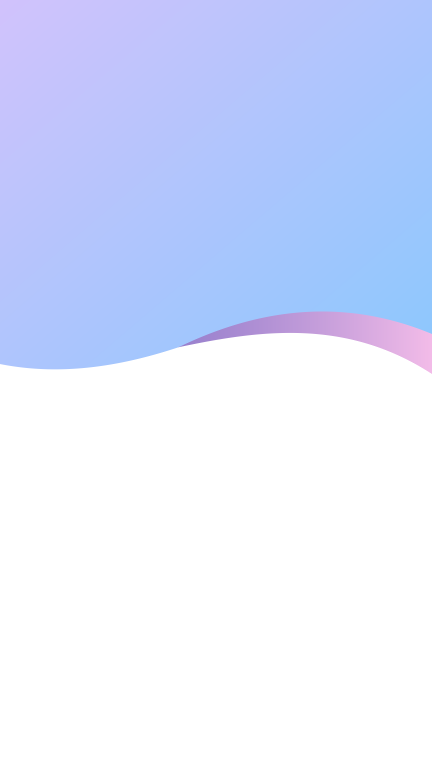
Reproduce this background procedurally as a WebGL 2 fragment shader.

```glsl
#version 300 es
precision highp float;
// Lilac-to-sky gradient above a white wave, with a tapering orchid ribbon on its crest.
uniform vec2 u_resolution;
out vec4 outColor;

// Cubic height profile with coefficients in ascending order
float cubic(vec4 k, float t) {
  return k.x + t * (k.y + t * (k.z + t * k.w));
}

// Antialiased coverage of the area below a height
float below(float edge, float y) {
  return clamp((edge - y) * u_resolution.y + 0.5, 0.0, 1.0);
}

void main() {
  vec2 uv = gl_FragCoord.xy / u_resolution;
  const float tip = 0.413; // where the ribbon leaves the white wave
  float trough = clamp(uv.x / tip, 0.0, 1.0);
  float crest = clamp((uv.x - tip) / (1.0 - tip), 0.0, 1.0);

  // Diagonal sky gradient
  float diagonal = clamp(0.5 * (uv.x + (1.0 - uv.y) / 0.481), 0.0, 1.0);
  vec3 color = mix(vec3(0.82, 0.762, 0.988), vec3(0.545, 0.783, 0.993), diagonal);

  // Wave profiles: a shared trough, then two separate crests
  float troughEdge = cubic(vec4(0.526, -0.0461, 0.0806, -0.0127), trough);
  float whiteCrest = cubic(vec4(0.5478, 0.0704, -0.0305, -0.0747), crest);
  float ribbonCrest = cubic(vec4(0.5478, 0.1608, -0.1323, -0.0112), crest);
  bool onCrest = uv.x > tip;

  // Ribbon, from violet to pink
  vec3 ribbon = mix(vec3(0.6, 0.505, 0.805), vec3(0.95, 0.735, 0.91), pow(crest, 1.2));
  color = mix(color, ribbon, below(onCrest ? ribbonCrest : troughEdge, uv.y) * float(onCrest));

  // White foreground
  color = mix(color, vec3(1.0), below(onCrest ? whiteCrest : troughEdge, uv.y));
  outColor = vec4(color, 1.0);
}
```
